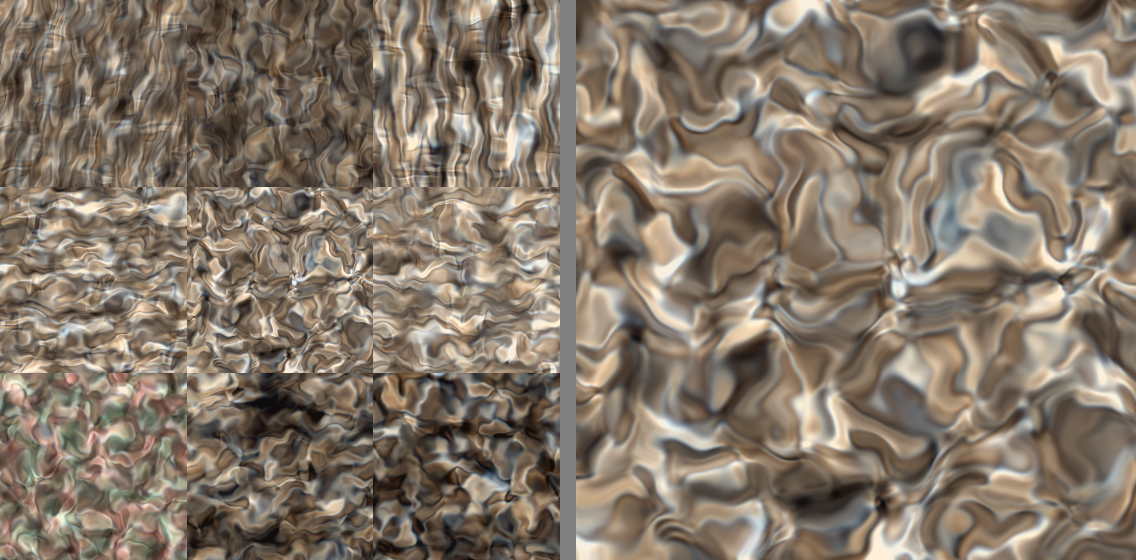
Left, the full canvas; right, a detail of the centre.
Write a Shadertoy shader that draws this texture.

```glsl
const vec3 SHADOW = vec3(0.20, 0.16, 0.13);
const vec3 CREAM = vec3(0.92, 0.86, 0.78);
const vec3 WARM = vec3(0.09, 0.00, -0.09);
const vec3 ROSE = vec3(0.22, -0.12, -0.05);

vec2 hashGradient(vec2 cell) {
    vec3 h = fract(cell.xyx * vec3(0.1031, 0.1030, 0.0973));
    h += dot(h, h.yzx + 33.33);
    return 2.0 * fract((h.xx + h.yz) * h.zy) - 1.0;
}

float noise(vec2 p) {
    vec2 i = floor(p);
    vec2 f = p - i;
    vec2 u = f * f * f * (f * (f * 6.0 - 15.0) + 10.0);
    vec2 e = vec2(1.0, 0.0);
    float low = mix(dot(hashGradient(i), f), dot(hashGradient(i + e), f - e), u.x);
    float high = mix(dot(hashGradient(i + e.yx), f - e.yx),
                     dot(hashGradient(i + 1.0), f - 1.0), u.x);
    return mix(low, high, u.y);
}

float fbm(vec2 p) {
    float sum = 0.0;
    float amplitude = 1.0;
    for (int octave = 0; octave < 3; octave++) {
        sum += amplitude * noise(p);
        p = 2.03 * p + 17.3;
        amplitude *= 0.5;
    }
    return sum;
}

vec2 noisePair(vec2 p) {
    return vec2(noise(p), noise(p + 31.7));
}

// Paired light and dark rims along a zero crossing, with colour fringes
vec3 crease(float height, float width) {
    vec3 n = (height + vec3(-0.025, 0.0, 0.025)) / width;
    return n * exp(-n * n);
}

// blobs and grain are the numbers of cells across one panel
vec3 panel(vec2 p, vec2 seed, vec2 blobs, vec2 grain, float swirl, float lean,
           float level, float contrast, vec3 tint) {
    // Bent coordinates
    vec2 q = p - lean * p.yx;
    q += swirl * noisePair(p * 6.0 + seed);
    q += 0.4 * swirl * noisePair(p * 15.0 + seed + 5.0);

    // Soft patches and directed strands
    float cloud = fbm(q * blobs + seed);
    float strand = fbm(q * grain + seed + 7.0);

    // Crisp folds, strongest in the lit patches
    vec3 fold = crease(noise(q * grain * 1.2 + seed + 43.0), 0.17);
    vec3 crossFold = crease(noise(q * grain.yx * 1.3 + seed + 61.0), 0.17);
    float crossMask = smoothstep(-0.15, 0.3, noise(p * 8.0 + seed + 83.0));
    float detail = mix(0.3, 1.0, smoothstep(-0.35, 0.15, cloud));

    vec3 tone = vec3(level + contrast * (0.6 * cloud + 0.45 * strand));
    tone += contrast * detail * (0.42 * fold + 0.42 * crossMask * crossFold);
    tone = clamp(tone, -0.18, 1.1);

    // Tone to colour, with drifting hue
    vec3 color = mix(SHADOW, CREAM, tone);
    color -= vec3(0.0, 0.06, 0.12) * tone * (1.0 - tone);
    float drift = noise(q * blobs * 1.4 + seed + 101.0);
    return color + tint * drift * (0.4 + 0.9 * max(tone, 0.0));
}

vec3 topRow(vec2 p, vec2 seed, float column) {
    if (column < 0.5)
        return panel(p, seed, vec2(9, 5), vec2(19, 5), 0.05, 0.16, 0.39, 0.95, WARM);
    if (column < 1.5)
        return panel(p, seed, vec2(4, 3), vec2(16, 6), 0.09, 0.0, 0.27, 0.85, WARM);
    return panel(p, seed, vec2(10, 2.5), vec2(15, 3), 0.05, 0.0, 0.48, 1.35, WARM);
}

vec3 middleRow(vec2 p, vec2 seed, float column) {
    if (column < 0.5)
        return panel(p, seed, vec2(5, 9), vec2(7, 18), 0.07, 0.0, 0.54, 1.2, WARM);
    if (column < 1.5)
        return panel(p, seed, vec2(7, 7), vec2(12, 13), 0.14, 0.0, 0.52, 1.3, WARM);
    return panel(p, seed, vec2(4, 6), vec2(6, 15), 0.09, 0.0, 0.59, 1.15, WARM);
}

vec3 bottomRow(vec2 p, vec2 seed, float column) {
    if (column < 0.5)
        return panel(p, seed, vec2(6, 7), vec2(12, 9), 0.08, 0.0, 0.49, 1.0, ROSE);
    if (column < 1.5)
        return panel(p, seed, vec2(2.5, 5), vec2(7, 12), 0.10, 0.12, 0.29, 1.2, WARM * 1.4);
    return panel(p, seed, vec2(3, 3.5), vec2(7, 9), 0.11, 0.0, 0.25, 1.35, WARM * 1.8);
}

void mainImage(out vec4 fragColor, in vec2 fragCoord) {
    // Three by three grid of panels
    vec2 grid = 3.0 * fragCoord / iResolution.xy;
    vec2 id = min(floor(grid), 2.0);
    vec2 p = grid - id;
    vec2 seed = 19.37 * id + 3.1;

    vec3 color;
    if (id.y > 1.5) color = topRow(p, seed, id.x);
    else if (id.y > 0.5) color = middleRow(p, seed, id.x);
    else color = bottomRow(p, seed, id.x);
    fragColor = vec4(clamp(color, 0.0, 1.0), 1.0);
}
```
